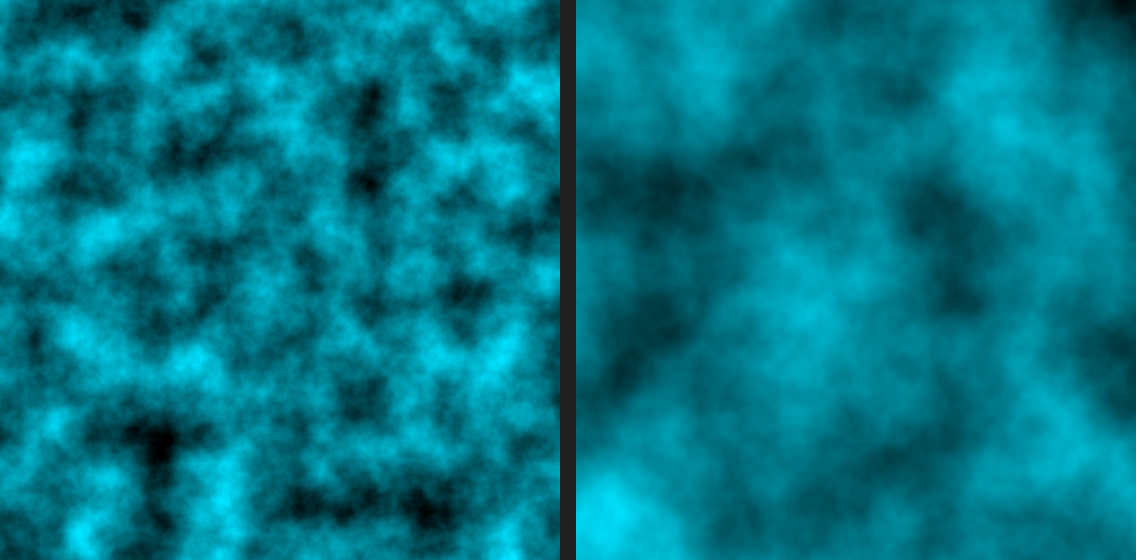
Left, the full canvas; right, a detail of the centre.
Reproduce this texture procedurally as a three.js fragment shader.

```glsl
varying vec2 vUv;

const vec3 CLOUD_COLOR = vec3(0.0, 0.885, 1.0);
const float BASE_CELLS = 8.0;      // coarsest noise cells across the canvas
const int OCTAVES = 6;
const float GAIN = 0.5;            // amplitude ratio between octaves
const float LACUNARITY = 2.0;      // frequency ratio between octaves
const float MEAN_BRIGHTNESS = 0.53;
const float CONTRAST = 0.67;
const vec2 OCTAVE_SHIFT = vec2(17.3, 41.7);
const float TAU = 6.2831853;

float hash(vec2 cell) {
  vec3 p = fract(cell.xyx * 0.1031);
  p += dot(p, p.yzx + 33.33);
  return fract((p.x + p.y) * p.z);
}

// Contribution of one lattice corner with a random unit gradient
float cornerSlope(vec2 cell, vec2 corner, vec2 local) {
  float angle = TAU * hash(cell + corner);
  return dot(vec2(cos(angle), sin(angle)), local - corner);
}

float gradientNoise(vec2 p) {
  vec2 cell = floor(p);
  vec2 local = fract(p);
  vec2 blend = local * local * local * (local * (local * 6.0 - 15.0) + 10.0);
  float bottom = mix(cornerSlope(cell, vec2(0.0, 0.0), local),
                     cornerSlope(cell, vec2(1.0, 0.0), local), blend.x);
  float top = mix(cornerSlope(cell, vec2(0.0, 1.0), local),
                  cornerSlope(cell, vec2(1.0, 1.0), local), blend.x);
  return mix(bottom, top, blend.y);
}

// Sum of octaves, each finer and fainter
float fractalNoise(vec2 p) {
  float total = 0.0;
  float amplitude = 1.0;
  for (int i = 0; i < OCTAVES; i++) {
    total += amplitude * gradientNoise(p);
    p = p * LACUNARITY + OCTAVE_SHIFT;
    amplitude *= GAIN;
  }
  return total;
}

void main() {
  float clouds = fractalNoise(vUv * BASE_CELLS + OCTAVE_SHIFT);
  float brightness = clamp(MEAN_BRIGHTNESS + CONTRAST * clouds, 0.0, 1.0);
  gl_FragColor = vec4(CLOUD_COLOR * brightness, 1.0);
}
```
